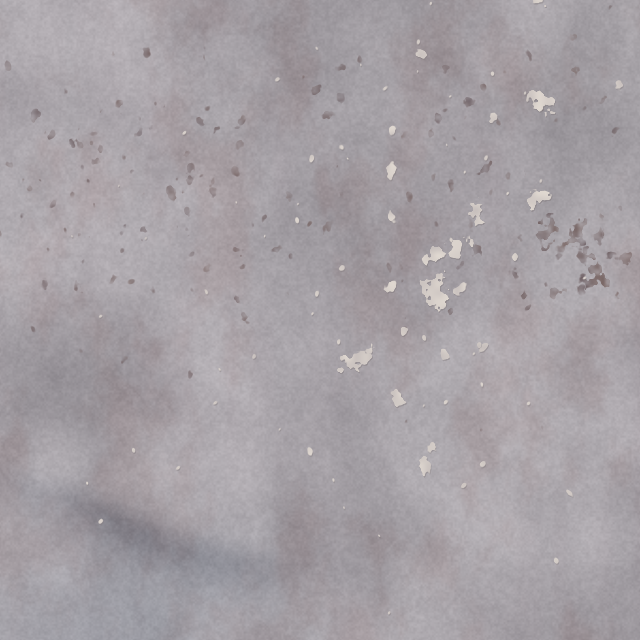
This texture is drawn by a WebGL 2 fragment shader. Its source:

```glsl
#version 300 es
precision highp float;
// Weathered grey plaster: cloudy stains, chipped paint, brown pits and a soft fold shadow.

uniform vec2 u_resolution;
out vec4 fragColor;

float hash(vec2 p) {
    vec3 q = fract(p.xyx * 0.1031);
    q += dot(q, q.yzx + 33.33);
    return fract((q.x + q.y) * q.z);
}

vec2 hash2(vec2 p) {
    return vec2(hash(p + 17.3), hash(p + 71.9));
}

float noise(vec2 p) {
    vec2 i = floor(p), f = fract(p);
    f = f * f * (3.0 - 2.0 * f);
    vec2 e = vec2(0.0, 1.0);
    return mix(mix(hash(i), hash(i + e.yx), f.x),
               mix(hash(i + e), hash(i + e.yy), f.x), f.y);
}

float fbm(vec2 p) {
    float sum = 0.0, gain = 0.5;
    for (int i = 0; i < 6; i++) {
        sum += gain * noise(p);
        p = mat2(1.6, 1.2, -1.2, 1.6) * p + 9.7;
        gain *= 0.58;
    }
    return sum;
}

// Gaussian falloff around a centre, with separate widths per axis.
float focus(vec2 p, vec2 centre, vec2 spread) {
    vec2 q = (p - centre) / spread;
    return exp(-dot(q, q));
}

// Ragged flakes, one candidate per grid cell, gathered around an area.
float flakes(vec2 p, float cells, float seed, float radius, float rough, float blur,
             float density, vec2 centre, vec2 spread) {
    float soft = max(blur, 0.8 / u_resolution.y);
    float ragged = (noise(p * 95.0 + seed) - 0.5) + 0.6 * (noise(p * 210.0 + seed) - 0.5);
    float cover = 0.0;
    for (int y = -1; y <= 1; y++) {
        for (int x = -1; x <= 1; x++) {
            vec2 cell = floor(p * cells) + vec2(x, y);
            vec2 key = cell + seed;
            vec2 spot = (cell + 0.1 + 0.8 * hash2(key)) / cells;
            float chance = density * focus(spot, centre, spread);
            float size = hash(key + 5.1);
            float r = radius * mix(0.3, 1.0, size * size);
            float angle = 0.5 + 1.8 * hash(key + 8.6);
            vec2 axis = vec2(cos(angle), sin(angle));
            vec2 d = p - spot;
            d = vec2(dot(d, axis) * 0.8, dot(d, vec2(-axis.y, axis.x)) * 1.25);
            float dist = length(d) + ragged * rough * r - r;
            float shape = 1.0 - smoothstep(-soft, soft, dist);
            cover = max(cover, shape * step(hash(key + 2.4), chance));
        }
    }
    return cover;
}

// Pale paint chips: a few larger ones plus many specks.
float paintChips(vec2 p) {
    float large = flakes(p, 17.0, 31.0, 0.0175, 1.6, 0.0014, 0.44, vec2(0.64, 0.58), vec2(0.19, 0.27));
    float specks = flakes(p, 42.0, 83.0, 0.0044, 0.9, 0.0013, 0.08, vec2(0.58, 0.55), vec2(0.42, 0.45));
    return max(large, specks);
}

// Dark pits: two loose bands and one dense rusty cluster, worn unevenly.
float pits(vec2 p) {
    float left = flakes(p, 52.0, 12.0, 0.0062, 2.4, 0.002, 0.30, vec2(0.20, 0.70), vec2(0.26, 0.16));
    float right = flakes(p, 42.0, 57.0, 0.0075, 2.4, 0.002, 0.17, vec2(0.80, 0.74), vec2(0.26, 0.24));
    float rust = flakes(p, 38.0, 44.0, 0.016, 2.1, 0.0022, 0.85, vec2(0.92, 0.61), vec2(0.05, 0.045));
    float wear = mix(0.2, 1.0, noise(p * 120.0 + 13.0));
    return wear * max(max(left * 0.75, right * 0.8), rust);
}

// Soft dark fold sinking from the left edge, sharper on its upper side.
float foldShadow(vec2 p) {
    float ridge = mix(0.25, 0.115, smoothstep(-0.05, 0.42, p.x));
    float d = p.y - ridge;
    float width = d > 0.0 ? 0.030 : 0.060;
    float strength = mix(0.6, 1.0, smoothstep(0.0, 0.28, p.x));
    return exp(-d * d / (width * width)) * strength * (1.0 - smoothstep(0.34, 0.53, p.x));
}

vec3 plaster(vec2 p) {
    float cloud = fbm(p * vec2(6.0, 5.0) + 3.0) - 0.57;
    float stain = fbm(p * vec2(11.0, 7.0) + 41.0) - 0.57;
    float upper = smoothstep(0.3, 0.9, p.y);
    vec3 col = vec3(0.661, 0.645, 0.665) + cloud * vec3(0.185, 0.185, 0.18);
    col -= 0.040 * upper * smoothstep(0.35, 1.0, p.x);
    float pink = smoothstep(-0.04, 0.26, stain + 0.05 * upper - 0.02);
    col -= pink * vec3(0.024, 0.042, 0.046);
    float streak = noise(p * vec2(55.0, 7.0)) * noise(p * vec2(9.0, 5.0) + 20.0);
    col -= streak * vec3(0.010, 0.018, 0.016);
    float grain = noise(p * 340.0) + noise(p * 170.0 + 6.0) - 1.0;
    return col + grain * 0.034;
}

void main() {
    vec2 p = gl_FragCoord.xy / min(u_resolution.x, u_resolution.y);
    vec3 col = plaster(p);

    col -= foldShadow(p) * vec3(0.125, 0.115, 0.105);
    col -= focus(p, vec2(0.20, 0.02), vec2(0.24, 0.15)) * vec3(0.045, 0.026, 0.016);

    vec3 pitColor = mix(vec3(0.36, 0.30, 0.32), vec3(0.45, 0.36, 0.34), noise(p * 45.0));
    col = mix(col, pitColor, pits(p) * 0.85);

    // A thin shaded lip lies below each chip.
    float lip = paintChips(p + vec2(-0.001, 0.002));
    col = mix(col, vec3(0.50, 0.47, 0.48), lip * 0.4);
    vec3 chipColor = mix(vec3(0.78, 0.75, 0.74), vec3(0.88, 0.85, 0.82), noise(p * 70.0));
    col = mix(col, chipColor, paintChips(p));

    fragColor = vec4(col, 1.0);
}
```
